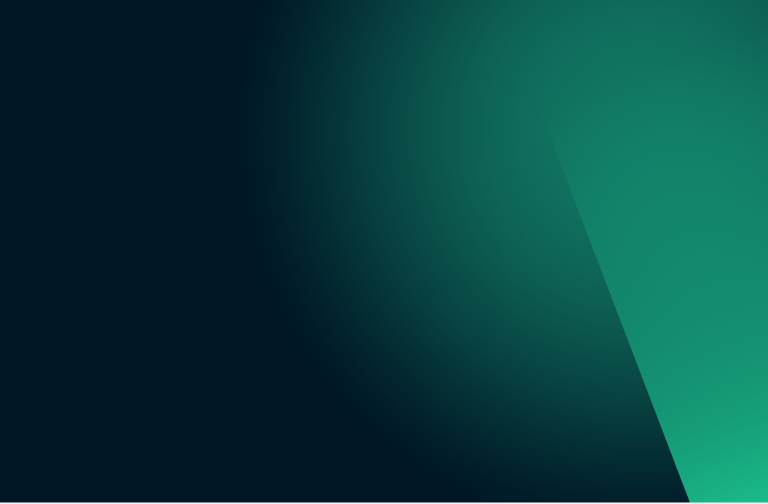
A Shadertoy shader for this background:

```glsl
// A dark navy field lit by a broad, round teal glow in the upper right.
// A slanted translucent green panel fades in along its own edge, and a
// hairline closes the foot: radial falloff, half-planes and a linear ramp.

const vec3 NAVY = vec3(0.000, 0.094, 0.149);
const vec3 TEAL = vec3(0.067, 0.467, 0.388);
const vec3 MINT = vec3(0.106, 0.745, 0.549);
const vec3 PALE = vec3(0.960, 0.970, 0.970);

// Domed falloff: flat at the centre, steep midway, soft at the radius.
float domeGlow(vec2 p, vec2 centre, float radius, float softness) {
    vec2 offset = (p - centre) / radius;
    return pow(max(1.0 - dot(offset, offset), 0.0), softness);
}

// Ramp from 0 at the start to 1 after the given length along a unit direction.
float linearRamp(vec2 p, vec2 start, vec2 direction, float rampLength) {
    return clamp(dot(p - start, direction) / rampLength, 0.0, 1.0);
}

// Antialiased coverage of the area to the left of a directed line.
float halfPlane(vec2 p, vec2 start, vec2 direction, float pixel) {
    vec2 normal = vec2(-direction.y, direction.x);
    return clamp(dot(p - start, normal) / pixel + 0.5, 0.0, 1.0);
}

void mainImage(out vec4 fragColor, in vec2 fragCoord) {
    // Canvas height is one unit; the origin is at the lower left.
    vec2 p = fragCoord / iResolution.y;
    float pixel = 1.0 / iResolution.y;

    // Background glow
    float glow = domeGlow(p, vec2(1.274, 0.742), 0.806, 1.42);
    vec3 colour = mix(NAVY, TEAL, glow);

    // Slanted panel, transparent at its top and nearly solid at its foot
    vec2 panelTop = vec2(1.072, 0.780);
    vec2 panelFoot = vec2(1.370, 0.0);
    vec2 slope = normalize(panelFoot - panelTop);
    float opacity = pow(linearRamp(p, panelTop, slope, 0.900), 1.12);
    opacity *= halfPlane(p, panelTop, slope, pixel);
    colour = mix(colour, MINT, opacity);

    // Pale hairline along the bottom
    float hairline = halfPlane(p, vec2(0.0, 0.003), vec2(-1.0, 0.0), pixel);
    colour = mix(colour, PALE, hairline);

    fragColor = vec4(colour, 1.0);
}
```
